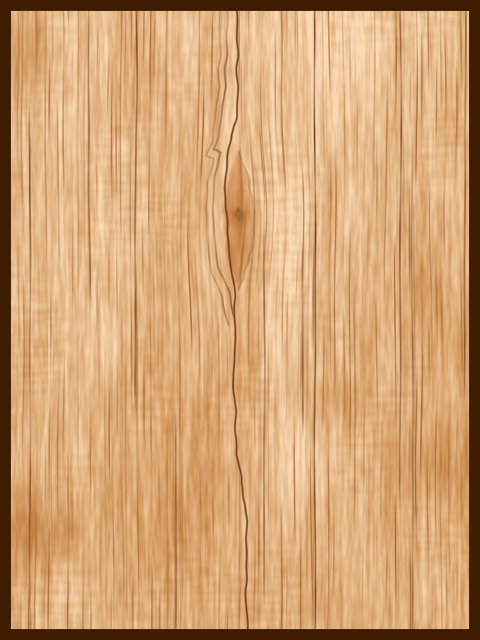
This texture is drawn by a Shadertoy shader. Its source:

```glsl
// Pale sawn timber with an almond knot and a long split, inside a dark frame.
// Stretched gradient noise gives the grain, which bends close to the knot;
// broad stains set the tone, and thin strokes draw pores, seams and cracks.

// Units: canvas width = 1, origin at the lower left.
const float FRAME_WIDTH = 0.0226;
const vec3 FRAME_COLOR = vec3(0.24, 0.11, 0.0);
const vec3 WOOD_MID = vec3(0.88, 0.69, 0.49);
const vec3 WOOD_SPAN = vec3(0.06, 0.10, 0.13);
const vec3 PORE_COLOR = vec3(0.60, 0.34, 0.14);
const vec3 CRACK_COLOR = vec3(0.42, 0.20, 0.08);
const vec3 KNOT_COLOR = vec3(0.80, 0.54, 0.31);
const vec3 CORE_COLOR = vec3(0.55, 0.27, 0.11);
const vec2 KNOT_CENTER = vec2(0.496, 0.873);
const vec2 KNOT_SIZE = vec2(0.033, 0.145);
const float GRAIN_BULGE = 0.036;
const float HEIGHT_TONE = 0.45;

// Broad stains: center and radii, then tone (positive is paler).
const int STAINS = 12;
const vec4 STAIN[STAINS] = vec4[](
    vec4(.71, 1.22, .12, .15), vec4(.05, 1.20, .06, .13), vec4(.17, .80, .09, .28),
    vec4(.60, .80, .06, .27), vec4(.37, .30, .12, .24), vec4(.93, .37, .12, .08),
    vec4(.61, .36, .07, .13), vec4(.07, .22, .07, .08), vec4(.33, 1.13, .10, .14),
    vec4(.94, .70, .07, .13), vec4(.13, .07, .09, .09), vec4(.73, .50, .08, .05));
const float STAIN_TONE[STAINS] = float[](
    .75, -.9, .6, .9, -.85, -1.1, 1., -1.1, -.45, -.8, .6, -.7);

// Long seams: x, lower end, upper end, strength.
const int SEAMS = 10;
const vec4 SEAM[SEAMS] = vec4[](
    vec4(.656, .0, 1.33, .8), vec4(.063, .0, 1.05, .5), vec4(.283, .5, 1.33, .6),
    vec4(.367, .0, .45, .6), vec4(.550, .1, .85, .55), vec4(.630, .45, .80, .6),
    vec4(.834, .3, 1.33, .65), vec4(.859, .0, 1.0, .5), vec4(.968, .5, 1.33, .6),
    vec4(.186, .7, 1.33, .5));

// The main split, and the fold that wraps the left of the knot.
const int BENDS = 10;
const vec2 SPLIT[BENDS] = vec2[](
    vec2(.495, 1.32), vec2(.494, 1.09), vec2(.478, 1.03), vec2(.470, .94), vec2(.481, .785),
    vec2(.491, .715), vec2(.488, .564), vec2(.493, .387), vec2(.513, .28), vec2(.514, .0));
const vec2 FOLD[BENDS] = vec2[](
    vec2(.476, 1.32), vec2(.469, 1.16), vec2(.457, 1.05), vec2(.446, 1.022), vec2(.462, 1.016),
    vec2(.449, .969), vec2(.445, .882), vec2(.455, .778), vec2(.479, .722), vec2(.490, .67));

float hash(float n) { return fract(sin(n * 91.17) * 4375.85); }

vec2 gradient(vec2 cell) {
    float a = 6.2832 * fract(sin(dot(cell, vec2(127.1, 311.7))) * 4375.85);
    return vec2(cos(a), sin(a));
}

float noise(vec2 p) {
    vec2 i = floor(p), f = fract(p), u = f * f * f * (f * (f * 6.0 - 15.0) + 10.0);
    vec2 e = vec2(0, 1);
    float low = mix(dot(gradient(i), f), dot(gradient(i + e.yx), f - e.yx), u.x);
    float high = mix(dot(gradient(i + e), f - e), dot(gradient(i + 1.0), f - 1.0), u.x);
    return 1.4 * mix(low, high, u.y);
}

// Soft line of half width w at distance d.
float stroke(float d, float w) {
    return 1.0 - smoothstep(0.0, w + 1.0 / iResolution.x, abs(d));
}

float pathDistance(vec2 p, vec2 path[BENDS]) {
    float d = 9.0;
    for (int i = 0; i < BENDS - 1; i++) {
        vec2 a = p - path[i], b = path[i + 1] - path[i];
        d = min(d, length(a - b * clamp(dot(a, b) / dot(b, b), 0.0, 1.0)));
    }
    return d;
}

// Broken hairlines, one per column of the bent grain.
float hairlines(float grain, float y, float columns) {
    float x = grain * columns + 0.15 * noise(vec2(grain * 7.0, y * 3.0));
    float id = floor(x), seed = hash(id + columns);
    float offset = fract(x) - mix(0.25, 0.75, seed);
    float presence = smoothstep(-0.15, 0.5, noise(vec2(id * 7.3, y * 4.0 + seed * 40.0)));
    return stroke(offset / columns, 0.001) * presence * mix(0.3, 1.0, hash(id + 3.7));
}

void mainImage(out vec4 fragColor, in vec2 fragCoord) {
    vec2 p = fragCoord / iResolution.x;
    float px = 1.0 / iResolution.x;

    // Grain coordinate: straight far away, pushed apart beside the knot
    vec2 k = p - KNOT_CENTER;
    float push = GRAIN_BULGE * exp(-k.y * k.y / 0.025), away = abs(k.x);
    float grain = p.x - sign(k.x) * push * (1.0 - exp(-away / 0.05)) * exp(-away / 0.09);
    grain += 0.003 * noise(p * vec2(5.0, 3.0));

    // Fibers, cross rays and stains
    float tone = 0.22 + HEIGHT_TONE * (p.y - 0.667) + 0.3 * noise(p * vec2(9.0, 7.0) + 4.0);
    tone += 0.60 * noise(vec2(grain * 45.0, p.y * 2.0));
    tone += 0.85 * noise(vec2(grain * 105.0, p.y * 6.0));
    tone += 0.65 * noise(vec2(grain * 170.0, p.y * 24.0));
    float rays = smoothstep(-0.2, 0.5, noise(p * vec2(6.0, 5.0) + 17.0));
    tone += 0.45 * rays * noise(vec2(grain * 18.0, p.y * 75.0));
    for (int i = 0; i < STAINS; i++) {
        vec2 q = (p - STAIN[i].xy) / STAIN[i].zw;
        tone += STAIN_TONE[i] * exp(-dot(q, q));
    }
    vec3 color = WOOD_MID + WOOD_SPAN * clamp(tone, -2.0, 1.6);

    // Knot: almond body and small dark core
    vec2 n = k / KNOT_SIZE;
    float almond = (abs(n.x) - 1.0 + n.y * n.y) * KNOT_SIZE.x + 0.004 * noise(p * 40.0);
    float body = 1.0 - smoothstep(-0.008, 0.004, almond);
    color = mix(color, KNOT_COLOR + 0.06 * tone, 0.8 * body);
    vec2 c = k - vec2(0.0, 0.012);
    float core = exp(-dot(c, c) / 0.0003) + exp(-c.x * c.x / 0.00002 - c.y * c.y / 0.0012);
    color = mix(color, CORE_COLOR, min(0.55 * core, 0.8) * (0.8 + 0.6 * noise(p * 70.0)));

    // Hairline pores
    float pores = max(hairlines(grain, p.y, 33.0), hairlines(grain, p.y, 71.0));
    color = mix(color, PORE_COLOR, 0.75 * pores);

    // Seams and cracks
    float ink = 0.0;
    for (int i = 0; i < SEAMS; i++) {
        vec4 s = SEAM[i];
        float extent = smoothstep(s.y - 0.05, s.y + 0.05, p.y) * (1.0 - smoothstep(s.z - 0.05, s.z + 0.05, p.y));
        float drift = 0.004 * noise(vec2(s.x * 50.0, p.y * 3.0));
        float wear = 0.85 + 0.5 * noise(vec2(s.x * 90.0, p.y * 9.0));
        ink = max(ink, s.w * extent * wear * stroke(p.x - s.x - drift, 0.0013));
    }
    vec2 rough = p + vec2(0.004 * noise(vec2(2.5, p.y * 22.0)), 0.003 * noise(p * 60.0));
    float worn = 0.7 + 0.7 * noise(vec2(8.5, p.y * 16.0));
    ink = max(ink, 0.9 * stroke(pathDistance(rough, SPLIT), 0.0016));
    ink = max(ink, 0.6 * worn * stroke(pathDistance(rough, FOLD), 0.0016));
    ink = max(ink, 0.4 * worn * stroke(pathDistance(rough + vec2(0.014, 0.012), FOLD), 0.0014));
    ink = max(ink, 0.4 * worn * step(0.0, k.x) * step(abs(n.y), 1.0) * stroke(almond, 0.002));
    color = mix(color, CRACK_COLOR, clamp(ink, 0.0, 0.95));

    // Frame
    vec2 edge = min(p, iResolution.xy * px - p);
    float inside = smoothstep(-0.5 * px, 0.5 * px, min(edge.x, edge.y) - FRAME_WIDTH);
    fragColor = vec4(mix(FRAME_COLOR, color, inside), 1.0);
}
```
